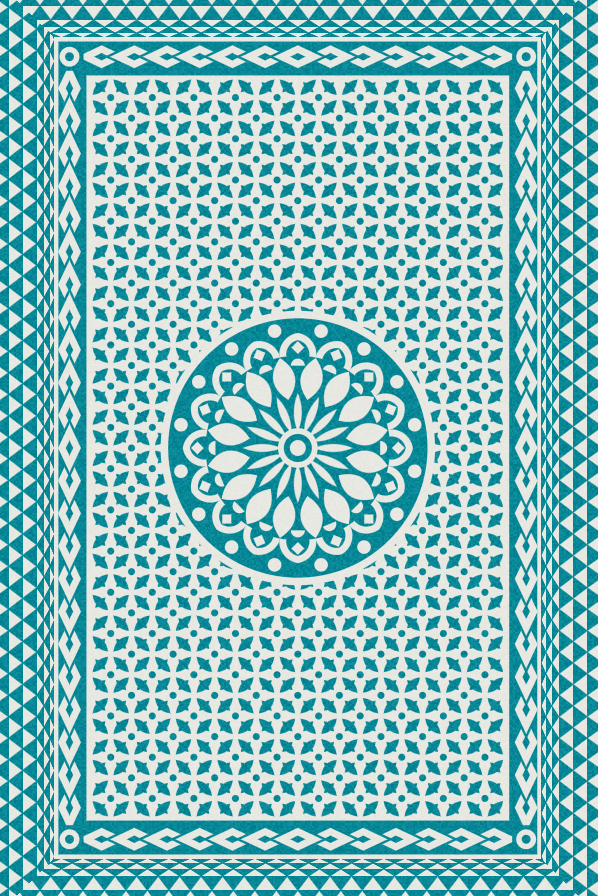
Reproduce this pattern procedurally as a Shadertoy shader.

```glsl
const float WIDTH_UNITS = 512.0;               // design units across the canvas
const vec3 PAPER = vec3(0.91, 0.91, 0.89);
const vec3 TEAL = vec3(0.03, 0.53, 0.588);
const vec2 FRAME_HALF = vec2(208.5, 351.5);    // start of the triangle border
const vec2 BAND_HALF = vec2(205.0, 348.0);     // outside of the chain band
const vec2 CHAIN_HALF = vec2(195.5, 335.0);    // centre line of the chain
const vec2 FIELD_HALF = vec2(181.0, 319.0);    // inner field
const vec2 LATTICE = vec2(17.8, 17.65);        // pitch of darts and dots
const vec2 MOTIF_HALF = LATTICE * vec2(10.0, 18.0);
const float TRIANGLE_PITCH = 18.4;
const float LINK_PITCH = 28.0;
const float MEDALLION_RADIUS = 111.0;
const float HALO_RADIUS = 117.5;
const float PETALS = 16.0;
const float GRAIN = 0.08;
const float ROW_EDGES[7] = float[7](0.0, 4.0, 9.0, 15.0, 27.0, 39.0, 52.0);
const float TAU = 6.2831853;

float pixelSize;

float hash(vec2 p) {
    return fract(sin(dot(p, vec2(127.1, 311.7))) * 43758.5453);
}

float fill(float d) {
    return 1.0 - smoothstep(-pixelSize, pixelSize, d);
}

float boxEdge(vec2 p, vec2 halfSize) {
    vec2 q = abs(p) - halfSize;
    return max(q.x, q.y);
}

// Pointed leaf along y between two radii
float leaf(vec2 p, float inner, float outer, float halfWidth) {
    float t = (2.0 * p.y - inner - outer) / (outer - inner);
    return 0.8 * (abs(p.x) - halfWidth * (1.0 - t * t));
}

// Tangent and radius within one angular repeat
vec2 sector(vec2 p, float phase) {
    float stepAngle = TAU / PETALS;
    float a = atan(p.x, p.y) + phase * stepAngle;
    a -= stepAngle * round(a / stepAngle);
    return length(p) * vec2(sin(a), cos(a));
}

// Mitred rows of triangles, narrowing inward
float triangleBorder(vec2 p) {
    vec2 q = abs(p) - FRAME_HALF;
    float depth = max(q.x, q.y);
    float along = q.x > q.y ? p.y : p.x;
    float ink = 0.0;
    for (int i = 0; i < 6; i++) {
        float t = (depth - ROW_EDGES[i]) / (ROW_EDGES[i + 1] - ROW_EDGES[i]);
        float wave = abs(fract(along / TRIANGLE_PITCH + 0.5 * float(i)) - 0.5) * 2.0;
        float inside = step(0.0, t) * step(t, 1.0);
        ink += inside * fill((wave - 1.06 + t) * TRIANGLE_PITCH * 0.35);
    }
    return ink;
}

// One rhombic link with its slit
float linkEdge(float along, float across) {
    return 0.9 * (across + 0.47 * abs(along) - 9.8);
}

float linkPaper(float along, float across) {
    float slit = 0.9 * (across + 0.5 * abs(along) - 3.2);
    return fill(linkEdge(along, across)) * (1.0 - fill(slit));
}

// Overlapping links, mirrored about each side, with corner rings
float chainPaper(vec2 p) {
    vec2 q = abs(p);
    vec2 off = q - CHAIN_HALF;
    bool upright = off.x > off.y;
    float along = upright ? q.y : q.x;
    float across = abs(upright ? off.x : off.y);
    float limit = (upright ? CHAIN_HALF.y : CHAIN_HALF.x) - 12.0;
    float u = mod(along, LINK_PITCH);
    float below = linkPaper(u - LINK_PITCH, across);
    below *= 1.0 - fill(linkEdge(u, across) - 2.0);
    float paper = max(linkPaper(u, across), below) * fill(along - limit);
    float r = length(off);
    return max(paper, fill(r - 8.5) * (1.0 - fill(r - 3.8)));
}

// Diagonal darts ringing a checkerboard of dots
float fieldInk(vec2 p) {
    vec2 g = p / LATTICE;
    vec2 corner = round(g);
    float even = 1.0 - mod(corner.x + corner.y, 2.0);
    float dots = even * fill(length((g - corner) * LATTICE) - 3.0);
    dots *= step(boxEdge(corner * LATTICE, MOTIF_HALF), -1.0);
    vec2 cell = floor(g);
    vec2 c = (g - cell - 0.5) * LATTICE;
    if (mod(cell.x + cell.y, 2.0) > 0.5) c.x = -c.x;
    vec2 d = vec2(c.x + c.y, c.x - c.y) * 0.7071;
    float body = leaf(d, -9.2, 9.2, 3.6);
    float wings = leaf(d.yx, -6.0, 6.0, 2.6);
    return max(dots, fill(min(body, wings))) * fill(boxEdge(p, MOTIF_HALF));
}

// Rosette of spikes, petals and scalloped arches
float medallionPaper(vec2 p) {
    float r = length(p);
    vec2 a = sector(p, 0.0);
    vec2 b = sector(p, 0.5);
    float arch = abs(length(vec2(abs(a.x) + 2.8, a.y - 80.0)) - 15.7) - 3.0;
    float paper = fill(max(arch, 79.0 - r));
    paper = max(paper, fill(length(b - vec2(0.0, 102.0)) - 5.8));
    paper = max(paper, fill(leaf(b, 42.0, 78.5, 9.4)));
    paper = max(paper, fill(leaf(a, 14.0, 47.0, 3.4)));
    paper = max(paper, fill(max(length(a - vec2(0.0, 70.5)) - 6.0, 70.5 - a.y)));
    paper = max(paper, fill(0.75 * (abs(a.x) + abs(a.y - 86.0) - 5.5)));
    // Central rings
    paper = mix(paper, 1.0, fill(r - 17.0));
    paper *= 1.0 - fill(r - 12.0);
    return max(paper, fill(r - 6.8));
}

void mainImage(out vec4 fragColor, in vec2 fragCoord) {
    float scale = WIDTH_UNITS / iResolution.x;
    pixelSize = 0.7 * scale;
    vec2 p = (fragCoord - 0.5 * iResolution.xy) * scale + vec2(1.0, 0.0);
    float r = length(p);

    // Layers from the border inward
    float ink = boxEdge(p, FRAME_HALF) > 0.0 ? triangleBorder(p) : 0.0;
    ink = mix(ink, 1.0 - chainPaper(p), fill(boxEdge(p, BAND_HALF)));
    ink = mix(ink, fieldInk(p), fill(boxEdge(p, FIELD_HALF)));
    ink *= 1.0 - fill(r - HALO_RADIUS);
    ink = mix(ink, 1.0 - medallionPaper(p), fill(r - MEDALLION_RADIUS));

    // Printed grain, stronger on the ink
    float grain = hash(floor(p / 1.5)) - 0.5;
    vec3 color = mix(PAPER, TEAL, ink) + grain * GRAIN * mix(0.25, 1.0, ink);
    fragColor = vec4(color, 1.0);
}
```
